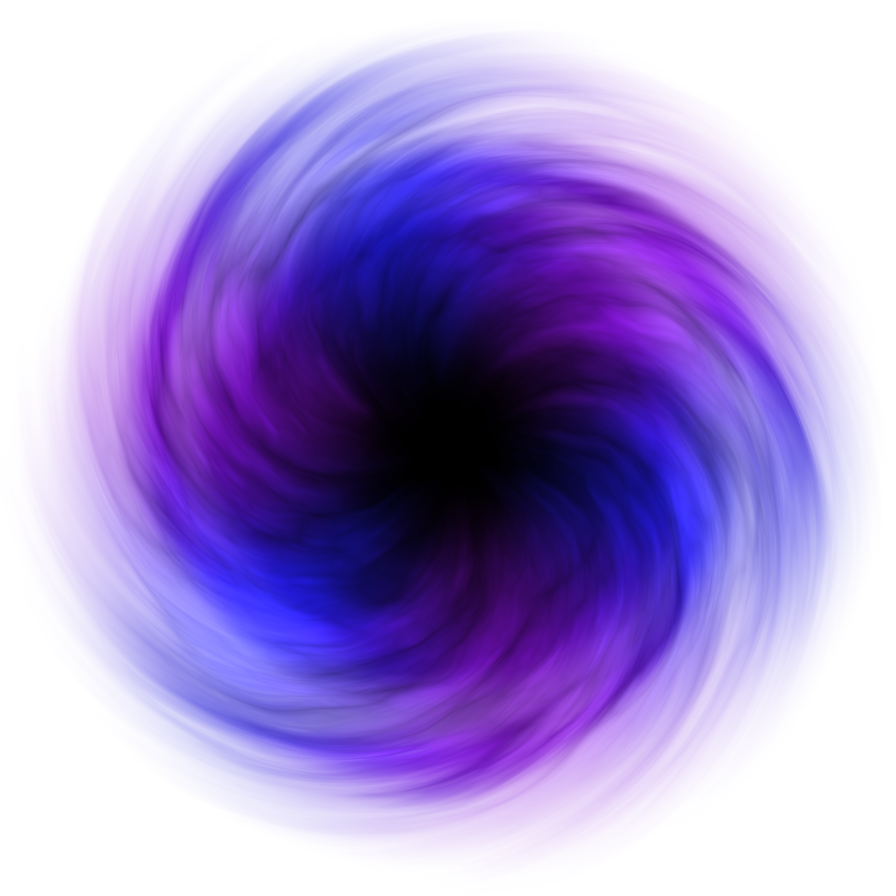
This background is drawn by a Shadertoy shader. Its source:

```glsl
// A dark vortex on white: a black core opens into a violet and blue disc
// with three trailing arms and a pale outer haze. Fractal noise in twisted
// polar coordinates draws the streaks; hue varies with the angle.

const float TAU = 6.2831853;
const vec3 PAPER = vec3(1.0);
const vec3 BLUE = vec3(0.13, 0.10, 0.87);
const vec3 PURPLE = vec3(0.51, 0.07, 0.85);

const float ARMS = 3.0;
const float ARM_START = 0.21;     // angle where the first arm leaves the disc
const float ARM_WIDTH = 0.12;
const float HUE_PEAK = 0.80;      // angle of the first purple sector
const float TWIST = 2.5;          // streak winding, grows with radius
const float STREAK_CELLS = 22.0;  // coarse noise cells around the circle
const float HAZE = 0.46;
const float EDGE_WARP = 0.13;     // how far the streaks push the edges

float hash(vec2 p) {
    return fract(sin(dot(p, vec2(127.1, 311.7))) * 43758.5453);
}

// Value noise that repeats along x after a whole number of cells.
float ringNoise(vec2 p, float period) {
    vec2 cell = floor(p);
    vec2 f = fract(p);
    f = f * f * (3.0 - 2.0 * f);
    float x0 = mod(cell.x, period);
    float x1 = mod(cell.x + 1.0, period);
    float low = mix(hash(vec2(x0, cell.y)), hash(vec2(x1, cell.y)), f.x);
    float high = mix(hash(vec2(x0, cell.y + 1.0)), hash(vec2(x1, cell.y + 1.0)), f.x);
    return mix(low, high, f.y);
}

// x: soft cloud, y: thin dark filaments, both about 0 to 1.
vec2 streaks(float turn, float r) {
    float cells = STREAK_CELLS;
    float radial = 4.0;
    float weight = 0.5;
    vec2 sum = vec2(0.0);
    for (int i = 0; i < 5; i++) {
        float n = ringNoise(vec2(turn * cells, r * radial + float(i) * 17.0), cells);
        float ridge = 1.0 - abs(2.0 * n - 1.0);
        sum += weight * vec2(n, ridge * ridge);
        cells *= 2.0;
        radial *= 1.9;
        weight *= 0.55;
    }
    return sum;
}

// Opacity of the spiral arms, each widening clockwise from its start.
float armDensity(float angle, float r) {
    float density = 0.0;
    for (float i = 0.0; i < ARMS; i++) {
        float t = mod(ARM_START + i * TAU / ARMS - angle, TAU);
        float edge = 0.60 + 0.04 * t + 0.02 * t * t;
        float inside = edge - r;
        float depth = max(inside, 0.0) / ARM_WIDTH;
        float fade = smoothstep(0.0, 0.7, t) * (1.0 - smoothstep(1.8, 3.0, t));
        float arm = smoothstep(-0.06, 0.05, inside) * exp(-depth * depth) * fade;
        density = max(density, arm);
    }
    return density;
}

void mainImage(out vec4 fragColor, in vec2 fragCoord) {
    vec2 p = (2.0 * fragCoord - iResolution.xy) / min(iResolution.x, iResolution.y);
    float r = length(p);
    float angle = atan(p.y, p.x + 1e-6);

    // Streaks, bent a little by a finer noise
    float turn = (angle + TWIST * r * r) / TAU;
    float bend = ringNoise(vec2(turn * 40.0, r * 14.0), 40.0) - 0.5;
    vec2 streak = streaks(turn + 0.012 * bend, r + 0.05 * bend);
    float cloud = streak.x - 0.55;
    float filament = streak.y - 0.45;

    // Opacity: solid disc, arms and haze
    float warped = r + EDGE_WARP * cloud * smoothstep(0.2, 0.6, r);
    float disc = 1.0 - smoothstep(0.47, 0.69, warped);
    float arms = armDensity(angle, warped) * (0.92 + 0.45 * filament);
    float haze = HAZE * (1.0 - smoothstep(0.68, 0.98, warped));
    haze *= clamp(1.0 + 1.1 * cloud + 0.7 * filament, 0.0, 2.0);
    float alpha = 1.0 - (1.0 - disc) * (1.0 - clamp(arms, 0.0, 1.0)) * (1.0 - haze);

    // Hue by sector, then darkening toward the core
    float violet = 0.5 + 0.5 * cos(ARMS * (angle - HUE_PEAK) + 0.8 * cloud);
    vec3 ink = mix(BLUE, PURPLE, violet);
    float shade = smoothstep(0.06, 0.63 + 0.08 * violet, r + 0.10 * cloud);
    float grain = 1.0 + 0.5 * cloud - 0.65 * filament;
    ink *= shade * mix(grain, 1.0, smoothstep(0.6, 0.85, r));

    fragColor = vec4(clamp(mix(PAPER, ink, clamp(alpha, 0.0, 1.0)), 0.0, 1.0), 1.0);
}
```
